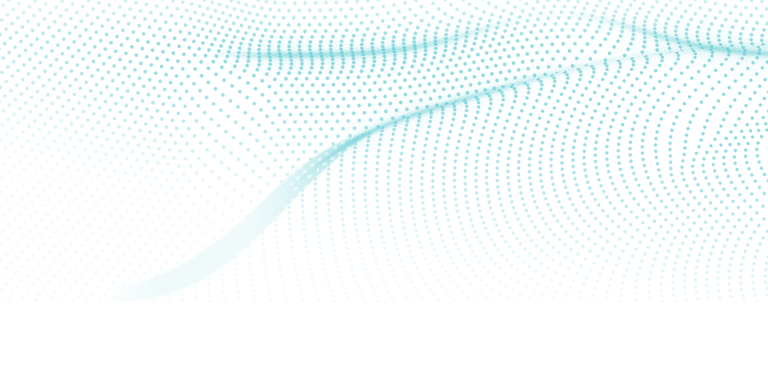
Give the GLSL for this background, as a Shadertoy shader.

```glsl
const vec3 PAPER = vec3(1.0);
const vec3 TEAL = vec3(0.37, 0.79, 0.82);
const vec2 UPPER_SPACING = vec2(0.027, 0.0195);
const vec2 LOWER_SPACING = vec2(0.035, 0.0165);
const float UPPER_RADIUS = 0.0047;
const float LOWER_RADIUS = 0.0043;
const float DOT_SOFTNESS = 0.0018;
const float UPPER_INK = 0.68;
const float LOWER_INK = 0.7;
const float CREST_WIDTH = 0.04;
const float BEND_DEPTH = 0.28;
const float FLOOR_Y = 0.213;
const float FAINT = 0.07;

// Height of the upper crest
float crestHeight(float x) {
    float hump = (x - 1.46) / 0.3;
    float left = max(0.7 - x, 0.0);
    return 0.856 + 0.105 * exp(-hump * hump) + 0.25 * left * left;
}

// Height of the long fold that separates the two sheets
float foldHeight(float x) {
    return 0.21 + 0.235 * (1.0 + tanh((x - 0.7) / 0.25))
                + 0.105 * (1.0 + tanh((x - 1.35) / 0.4));
}

// The crest is tight at two places and relaxed over its hump
float crestStrength(float x) {
    float hump = (x - 1.43) / 0.24;
    return smoothstep(0.45, 0.75, x) * (1.0 - 0.75 * exp(-hump * hump));
}

vec2 upperLattice(vec2 p) {
    float d = p.y - crestHeight(p.x);
    float squeeze = crestStrength(p.x) * tanh(d / CREST_WIDTH);
    float aboveFold = max(p.y - foldHeight(p.x), 0.0);
    float column = p.x + 0.6 * d + 0.11 * squeeze - 0.02 * exp(-aboveFold / 0.04);
    return vec2(column, d + 0.05 * squeeze) / UPPER_SPACING;
}

vec2 lowerLattice(vec2 p) {
    float depth = foldHeight(p.x) - p.y;
    float arc = depth / BEND_DEPTH - 1.0;
    float bend = 0.2 * smoothstep(0.7, 1.8, p.x) * (arc * arc - 1.0);
    float crease = p.y - 0.674 - 0.44 * (p.x - 2.0);
    float kink = 0.05 * smoothstep(1.65, 2.0, p.x) * tanh(crease / 0.03);
    // Columns leave the fold along it, then turn downward
    float nearFold = exp(-max(depth, 0.0) / 0.022);
    float hook = 0.055 * smoothstep(1.0, 1.35, p.x) * nearFold;
    float column = p.x - bend - 0.4 * depth * depth - kink + hook;
    return vec2(column, depth + 0.035 * (1.0 - nearFold)) / LOWER_SPACING;
}

vec2 lattice(vec2 p, bool lower) {
    return lower ? lowerLattice(p) : upperLattice(p);
}

// Round dots: the local Jacobian turns lattice offsets into canvas distance
float dots(vec2 p, bool lower, float radius, float soft) {
    const float STEP = 0.0005;
    vec2 q = lattice(p, lower);
    mat2 jacobian = mat2(lattice(p + vec2(STEP, 0.0), lower) - q,
                         lattice(p + vec2(0.0, STEP), lower) - q) / STEP;
    vec2 offset = inverse(jacobian) * (fract(q) - 0.5);
    return 1.0 - smoothstep(radius - soft, radius + soft, length(offset));
}

void mainImage(out vec4 fragColor, in vec2 fragCoord) {
    vec2 p = fragCoord / iResolution.y;
    float aa = 0.8 / iResolution.y;
    float soft = max(DOT_SOFTNESS, 1.1 * aa);
    float crest = p.y - crestHeight(p.x);
    float fold = p.y - foldHeight(p.x);
    float isUpper = smoothstep(-aa, aa, fold);

    // Dot sheets, each fading toward the floor
    float upperFade = smoothstep(0.55, 0.98, p.y + 0.2 * p.x);
    upperFade *= mix(1.0, 0.4, smoothstep(0.87, 1.0, p.y));
    upperFade *= mix(0.65, 1.0, smoothstep(0.0, 0.45, p.x));
    float lowerFade = smoothstep(0.2, 0.75, p.y + 0.15 * (p.x - 1.4));
    float upper = dots(p, false, UPPER_RADIUS, soft) * mix(FAINT, UPPER_INK, upperFade);
    float lower = dots(p, true, LOWER_RADIUS, soft) * mix(FAINT, LOWER_INK, lowerFade);
    float ink = mix(lower, upper, isUpper);

    // Soft colour gathered along the crest and the fold
    float strength = crestStrength(p.x);
    float crestGlow = strength * strength * (0.42 * exp(-pow(crest / 0.009, 2.0))
                    + 0.13 * exp(-abs(crest) / 0.03));
    float foldGlow = smoothstep(0.75, 0.95, p.x)
                   * (1.0 - 0.7 * smoothstep(1.1, 1.6, p.x))
                   * (0.4 * exp(-pow(fold / 0.009, 2.0))
                    + 0.12 * exp(-abs(fold) / 0.025));

    // Pale ribbon where the fold sinks, perforated near its bright end
    float ribbonWidth = mix(0.025, 0.042, smoothstep(0.3, 0.6, p.x))
                      * (1.0 - smoothstep(0.7, 1.05, p.x));
    float ribbon = 1.0 - smoothstep(ribbonWidth - 0.008, ribbonWidth + 0.004, abs(fold));
    ribbon *= mix(0.09, 0.42, smoothstep(0.62, 0.95, p.x))
            * smoothstep(0.25, 0.42, p.x) * (1.0 - smoothstep(0.92, 1.05, p.x));
    vec2 hole = fract(vec2(p.x + p.y, fold) / vec2(0.035, 0.022)) - 0.5;
    float perforation = 1.0 - smoothstep(0.15, 0.32, length(hole));
    ribbon *= 1.0 - 0.7 * perforation * smoothstep(0.68, 0.8, p.x);

    ink = max(ink, ribbon);
    ink = 1.0 - (1.0 - ink) * (1.0 - crestGlow) * (1.0 - foldGlow);
    ink *= smoothstep(FLOOR_Y - aa, FLOOR_Y + aa, p.y);
    fragColor = vec4(mix(PAPER, TEAL, ink), 1.0);
}
```
